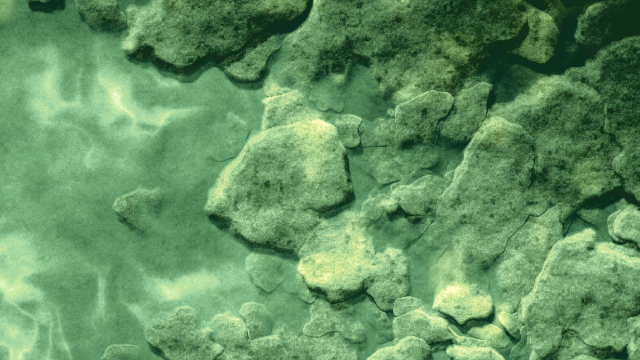
This texture is drawn by a WebGL 1 fragment shader. Its source:

```glsl
precision highp float;
// Shallow seabed seen through green water: mottled sand with blotchy caustics at the left, rugged boulders at the right.
// Scattered, strongly warped superellipse stones form a height field; its fine and broad slopes,
// cast shadow, pits and the caustics add up to one tone that is coloured by a ramp of greens.
uniform vec2 u_resolution;

float hash(vec2 p) {
  vec3 q = fract(vec3(p.xyx) * 0.1031);
  q += dot(q, q.yzx + 33.33);
  return fract((q.x + q.y) * q.z);
}

float noise(vec2 p) {
  vec2 i = floor(p), f = fract(p);
  f = f * f * (3.0 - 2.0 * f);
  return mix(mix(hash(i), hash(i + vec2(1, 0)), f.x),
             mix(hash(i + vec2(0, 1)), hash(i + vec2(1, 1)), f.x), f.y);
}

float fbm(vec2 p) {
  float sum = 0.0, amp = 0.5;
  for (int i = 0; i < 5; i++) {
    sum += amp * noise(p);
    p = mat2(1.6, 1.2, -1.2, 1.6) * p + 7.3;
    amp *= 0.5;
  }
  return sum;
}

vec2 wobble(vec2 p) {
  return vec2(noise(p), noise(p + 31.0)) - 0.5;
}

// Chance of a stone: high at the right and along the top, low on the sand
float stoneDensity(vec2 p) {
  float edge = p.x + 0.3 * (noise(p * 3.0) - 0.5);
  edge += 0.6 * smoothstep(0.82, 1.0, p.y) + 0.3 * (1.0 - smoothstep(0.0, 0.25, p.y));
  return mix(0.03, 0.8, smoothstep(0.6, 0.95, edge));
}

// One layer of blocky, tilted stones, at most one per grid cell
float stones(vec2 p, float scale, float seed) {
  vec2 q = p * scale, base = floor(q);
  float top = 0.0;
  for (int j = -1; j <= 1; j++) {
    for (int i = -1; i <= 1; i++) {
      vec2 cell = base + vec2(i, j), key = cell + seed;
      vec2 r = vec2(hash(key), hash(key + 41.7));
      vec2 k = vec2(hash(key + 83.1), hash(key + 127.9));
      vec2 centre = cell + 0.5 + 0.7 * (r - 0.5);
      float a = 6.283 * k.y, size = 0.5 + 0.35 * r.y;
      vec2 d = mat2(cos(a), sin(a), -sin(a), cos(a)) * (q - centre) / size;
      d.y *= 1.1 + 0.6 * r.x;
      vec2 c = abs(d * d * d);
      float e = pow(c.x + c.y + 0.0001, 0.333);
      float wall = 1.0 - smoothstep(0.78, 0.95, e);
      float body = wall * (0.75 + 0.5 * d.x - 0.35 * e * e);
      top = max(top, body * size * step(k.x, stoneDensity(centre / scale)));
    }
  }
  return top / scale;
}

float seabed(vec2 p) {
  vec2 w = p + 0.12 * wobble(p * 5.0) + 0.045 * wobble(p * 14.0) + 0.022 * wobble(p * 36.0);
  float h = max(stones(w, 2.7, 12.0), stones(w, 4.9, 70.0));
  h = max(0.55 * h, 0.4 * stones(w, 10.0, 150.0));
  float stone = smoothstep(0.0, 0.03, h);
  float lumps = fbm(p * 9.0) - 0.5, rough = fbm(p * 32.0) - 0.5;
  return h + lumps * mix(0.035, 0.075, stone) + rough * mix(0.01, 0.03, stone);
}

// Steep wispy streaks, smeared and broken up into patches
float caustics(vec2 p) {
  vec2 w = p + 0.13 * wobble(p * 4.0) + 0.07 * wobble(p * 11.0) + 0.035 * wobble(p * 27.0);
  w.x += 0.25 * w.y;
  float broad = 1.0 - abs(2.0 * noise(w * vec2(7.5, 4.5) + 3.0) - 1.0);
  float fine = 1.0 - abs(2.0 * noise(w * vec2(14.0, 9.0) + 50.0) - 1.0);
  float patches = smoothstep(0.35, 0.75, noise(w * 5.0 + 11.0));
  float blots = smoothstep(0.5, 0.95, noise(w * 13.0 + 77.0));
  return (0.25 + patches) * (0.45 * pow(broad, 2.5) + 0.35 * pow(fine, 3.0) + 0.4 * blots);
}

vec3 waterRamp(float t) {
  vec3 c = mix(vec3(0.03, 0.15, 0.08), vec3(0.09, 0.24, 0.13), clamp(t + 1.0, 0.0, 1.0));
  c = mix(c, vec3(0.22, 0.40, 0.24), clamp(t, 0.0, 1.0));
  c = mix(c, vec3(0.35, 0.55, 0.35), clamp(t - 1.0, 0.0, 1.0));
  c = mix(c, vec3(0.47, 0.68, 0.46), clamp(t - 2.0, 0.0, 1.0));
  c = mix(c, vec3(0.63, 0.83, 0.60), clamp(t - 3.0, 0.0, 1.0));
  c = mix(c, vec3(0.79, 0.91, 0.62), clamp(t - 4.0, 0.0, 1.0));
  return mix(c, vec3(0.95, 0.98, 0.80), clamp(t - 5.0, 0.0, 1.0));
}

void main() {
  vec2 p = gl_FragCoord.xy / u_resolution.y;
  vec2 toLight = vec2(-0.35, 0.94);

  // Relief: fine and broad slope towards the light, and a cast shadow
  float h = seabed(p), ahead = seabed(p + toLight * 0.028);
  float fine = (h - seabed(p + toLight * 0.0035)) / 0.0035;
  float broad = (h - ahead) / 0.028;
  float shadow = smoothstep(0.005, 0.045, ahead - h);
  float stone = smoothstep(0.01, 0.03, h);

  // Broad light: sunny sand, dark gaps, murky top and dark upper right corner
  float rocky = smoothstep(0.5, 1.05, p.x);
  float tone = mix(2.8 - 1.1 * rocky, 2.6, stone);
  tone += 2.8 * (fbm(p * 2.8 + 5.0) - 0.48);
  tone -= 1.3 * smoothstep(0.75, 1.0, p.y);
  tone -= 2.6 * (1.0 - smoothstep(0.1, 0.8, length((p - vec2(1.78, 0.88)) * vec2(0.9, 1.1))));
  tone += mix(0.4, 0.6, stone) * clamp(fine, -1.8, 1.6);
  tone += 0.8 * clamp(broad, -1.4, 1.5) - 0.8 * shadow;

  // Sunlight: a caustic net on the sand, scattered glints on the stones
  float sun = (1.0 - smoothstep(0.5, 0.95, p.x)) * (1.0 - smoothstep(0.7, 0.98, p.y));
  float glint = smoothstep(0.6, 0.9, noise(p * 8.0 + 23.0)) * (1.0 - shadow);
  tone += sun * (3.0 * caustics(p) - 0.65) + 1.4 * glint * (1.0 - sun);

  // Dark pits and fine grain, stronger on the stones
  float pits = smoothstep(0.62, 0.85, noise(p * 55.0 + 4.0) * 0.6 + noise(p * 110.0) * 0.4);
  float grain = noise(p * 150.0) + 1.3 * hash(floor(p * 288.0)) - 1.15;
  tone += mix(0.3, 0.6, stone) * grain - mix(0.3, 1.1, stone) * pits;

  vec3 colour = waterRamp(max(tone, -0.7));
  colour += mix(vec3(-0.015, 0.005, 0.02), vec3(0.01, 0.0, 0.0), stone);
  colour += vec3(0.05, 0.01, -0.03) * glint * (1.0 - sun);
  gl_FragColor = vec4(clamp(colour, 0.0, 1.0), 1.0);
}
```
